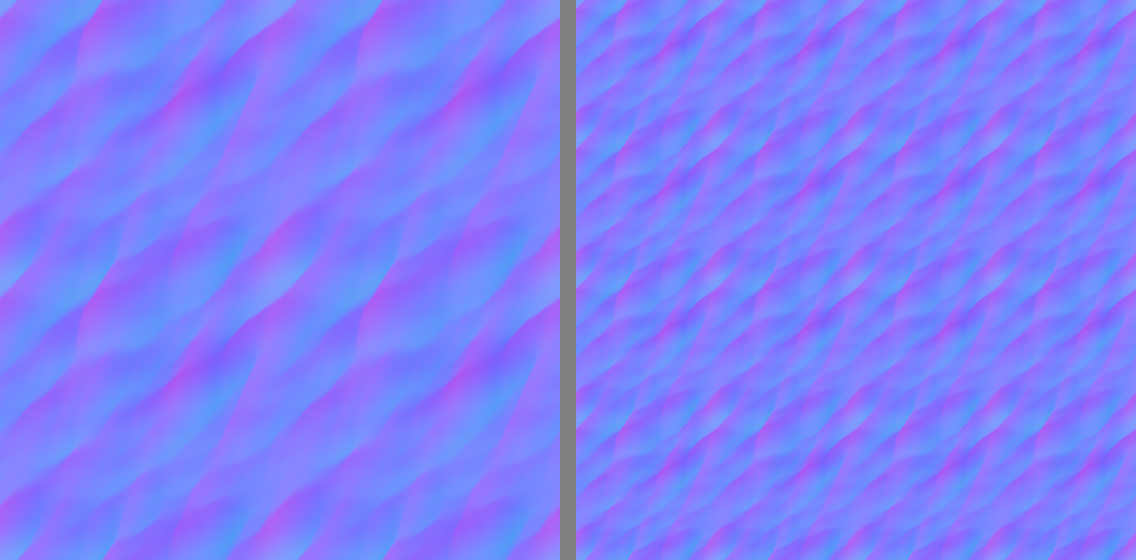
Left, the tile; right, the same tile 2 across and 2 down.
A Shadertoy shader for this texture map:

```glsl
// Tangent-space normal map of soft, wind-swept diagonal ridges.
// Slopes of wrapping gradient noise are summed on sheared lattices, then
// pulled towards the crests so that one side of each ridge turns sharply.

const float TAU = 6.2831853;
const float TILES = 2.0;        // whole repeats across the canvas
const float STEEPENING = 0.10;  // how far slopes are drawn to the crests
const float RELIEF = 1.08;      // overall strength of the slopes

// Unimodular shears: integer entries keep every lattice periodic.
const mat2 DIAGONAL = mat2(1.0, 0.0, -1.0, 1.0);   // (x - y, y)
const mat2 STEEP = mat2(2.0, 1.0, -1.0, 0.0);      // (2x - y, x)

// Unit gradient of a lattice cell, wrapped after "period" cells.
vec2 cellGradient(vec2 cell, vec2 period, float seed) {
    vec2 c = mod(cell, period);
    float h = fract(sin(dot(c, vec2(127.1, 311.7)) + seed * 17.3) * 4375.85);
    return vec2(cos(TAU * h), sin(TAU * h));
}

// Analytic derivative of periodic gradient noise.
vec2 noiseSlope(vec2 q, vec2 period, float seed) {
    vec2 i = floor(q);
    vec2 f = q - i;
    vec2 w = f * f * f * (f * (f * 6.0 - 15.0) + 10.0);
    vec2 dw = 30.0 * f * f * (f * (f - 2.0) + 1.0);

    vec2 ga = cellGradient(i, period, seed);
    vec2 gb = cellGradient(i + vec2(1.0, 0.0), period, seed);
    vec2 gc = cellGradient(i + vec2(0.0, 1.0), period, seed);
    vec2 gd = cellGradient(i + vec2(1.0, 1.0), period, seed);

    float a = dot(ga, f);
    float b = dot(gb, f - vec2(1.0, 0.0));
    float c = dot(gc, f - vec2(0.0, 1.0));
    float d = dot(gd, f - vec2(1.0, 1.0));

    vec2 blended = mix(mix(ga, gb, w.x), mix(gc, gd, w.x), w.y);
    return blended + dw * (w.yx * (a - b - c + d) + vec2(b, c) - a);
}

// Slope of one noise layer, brought back from its sheared lattice.
vec2 layerSlope(vec2 p, mat2 shear, vec2 cells, float height, float seed) {
    vec2 slope = noiseSlope(shear * p * cells, cells, seed);
    return height * (cells * slope) * shear;
}

// Broad ridges in two directions with finer streaks over them.
vec2 duneSlope(vec2 p) {
    vec2 s = layerSlope(p, DIAGONAL, vec2(3.0, 2.0), 0.037, 1.0);
    s += layerSlope(p, STEEP, vec2(2.0, 3.0), 0.028, 2.0);
    s += layerSlope(p, DIAGONAL, vec2(4.0, 3.0), 0.017, 3.0);
    s += layerSlope(p, STEEP, vec2(5.0, 5.0), 0.006, 4.0);
    s += layerSlope(p, DIAGONAL, vec2(8.0, 7.0), 0.005, 5.0);
    s += layerSlope(p, STEEP, vec2(9.0, 11.0), 0.0012, 6.0);
    return RELIEF * s;
}

// Damped fixed-point iteration: each slope is read further along itself.
vec2 steepenedSlope(vec2 p, float amount) {
    vec2 s = duneSlope(p);
    for (int i = 0; i < 6; i++) {
        s = mix(s, duneSlope(p + amount * s), 0.6);
    }
    return s;
}

void mainImage(out vec4 fragColor, in vec2 fragCoord) {
    vec2 p = TILES * fragCoord / iResolution.xy;
    vec3 normal = normalize(vec3(steepenedSlope(p, STEEPENING), 1.0));
    fragColor = vec4(0.5 + 0.5 * normal, 1.0);
}
```
